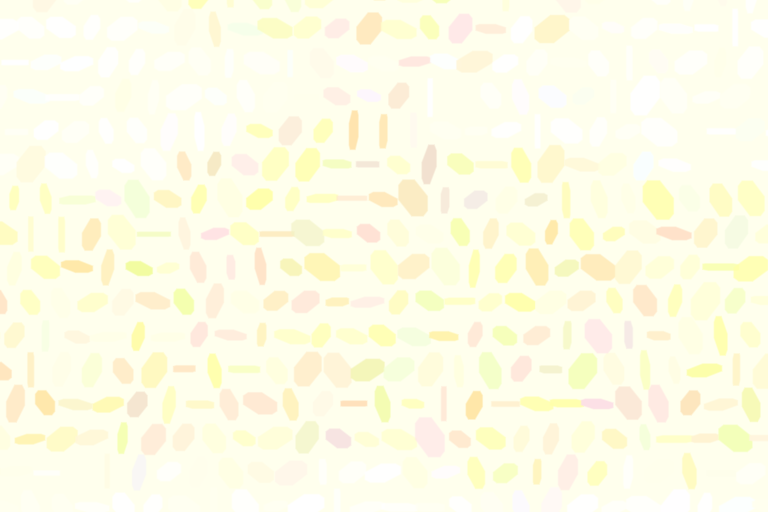
Write a Shadertoy shader that draws this pattern.

```glsl
// Pale confetti of chamfered grains in staggered rows, warm in a middle band, whitish around it
#define CELL vec2(0.0599, 0.0667)         // column and row spacing, canvas height = 1
#define ROW_SHIFT 0.16                    // height of the grain centres inside a row
#define JITTER 0.04                       // scatter of the centres, in cells
#define LONG_HALF vec2(0.023, 0.039)      // range of the half length
#define SHORT_HALF vec2(0.005, 0.031)     // range of the half width
#define SOFT 0.0022                       // half width of the soft edge
#define GROUND vec3(1.0, 1.0, 0.93)
#define WARM vec3(1.03, 0.972, 0.77)
#define COOL vec3(1.05, 1.045, 1.0)
#define WARM_SPREAD vec3(0.09, 0.10, 0.14)
#define COOL_SPREAD vec3(0.07, 0.06, 0.07)

vec3 hash3(vec2 p) {
    vec3 q = fract(p.xyx * vec3(0.1031, 0.1030, 0.0973));
    q += dot(q, q.yxz + 33.33);
    return fract((q.xxy + q.yzz) * q.zyx);
}

vec2 gradient(vec2 cell) {
    float angle = 6.2832 * hash3(cell + 71.0).x;
    return vec2(cos(angle), sin(angle));
}

float gradientNoise(vec2 p) {
    vec2 i = floor(p), f = fract(p);
    vec2 u = f * f * f * (f * (f * 6.0 - 15.0) + 10.0);
    vec2 e = vec2(1.0, 0.0);
    float low = mix(dot(gradient(i), f), dot(gradient(i + e), f - e), u.x);
    float high = mix(dot(gradient(i + e.yx), f - e.yx), dot(gradient(i + 1.0), f - 1.0), u.x);
    return mix(low, high, u.y);
}

// Box whose corners are cut: deeply on one diagonal, lightly on the other
float grainDistance(vec2 p, vec2 halfSize, float lean) {
    vec2 q = p / halfSize;
    float thick = smoothstep(0.005, 0.012, min(halfSize.x, halfSize.y));
    float scale = 1.0 / length(1.0 / halfSize);
    float deepCut = (abs(q.x + lean * q.y) - mix(1.85, 1.10, thick)) * scale;
    float lightCut = (abs(q.x - lean * q.y) - mix(1.90, 1.70, thick)) * scale;
    vec2 side = abs(p) - halfSize;
    return max(max(side.x, side.y), max(deepCut, lightCut));
}

// Share of warm colour: a band that bulges upwards in the middle, and a patch at the top
float warmth(vec2 p, float width) {
    float offset = (p.x - 0.47 * width) / 0.38;
    float middle = exp(-offset * offset);
    float y = p.y + 0.12 * gradientNoise(p * 3.5);
    float edge = 0.52 + 0.18 * middle;
    float band = smoothstep(0.02, 0.16, y) * (1.0 - smoothstep(edge, edge + 0.18, y));
    float top = 0.9 * middle * smoothstep(0.84, 0.94, p.y);
    return clamp(band + top, 0.0, 1.0);
}

void mainImage(out vec4 fragColor, in vec2 fragCoord) {
    vec2 p = fragCoord / iResolution.y;
    float width = iResolution.x / iResolution.y;
    vec2 grid = p / CELL;
    float soft = max(SOFT, 0.7 / iResolution.y);
    vec3 color = GROUND;

    for (int j = -1; j <= 1; j++)
    for (int i = -1; i <= 1; i++) {
        // Every second row is shifted by half a column
        float row = floor(grid.y) + float(j);
        float stagger = 0.5 * (1.0 - mod(row, 2.0));
        vec2 cell = vec2(floor(grid.x - stagger) + float(i), row);
        vec3 place = hash3(cell + 11.0);
        vec3 shape = hash3(cell + 137.0);
        vec3 tint = 2.0 * hash3(cell + 263.0) - 1.0;
        vec2 centre = cell + vec2(0.5 + stagger, ROW_SHIFT) + JITTER * (2.0 * place.xy - 1.0);
        centre *= CELL;

        // Upright or lying grain, the lying ones a little shorter
        float longHalf = mix(LONG_HALF.x, LONG_HALF.y, shape.x);
        float shortHalf = min(mix(SHORT_HALF.x, SHORT_HALF.y, shape.y), 0.8 * longHalf);
        vec2 halfSize = vec2(shortHalf, longHalf);
        if (shape.z < 0.5) halfSize = vec2(0.92 * longHalf, 0.92 * shortHalf);
        float lean = fract(shape.z * 2.0) < 0.5 ? -1.0 : 1.0;
        float d = grainDistance(p - centre, halfSize, lean);

        // Grain colour, clipped at white
        float warm = warmth(centre, width);
        warm = smoothstep(0.1, 0.75, warm + 0.5 * (place.z - 0.5));
        vec3 grain = mix(COOL + tint * COOL_SPREAD, WARM + tint * WARM_SPREAD, warm);
        float opacity = mix(0.65, 1.0, fract(place.z * 7.0));
        float cover = 1.0 - smoothstep(-soft, soft, d);
        color = mix(color, min(grain, 1.0), cover * opacity);
    }
    fragColor = vec4(color, 1.0);
}
```
